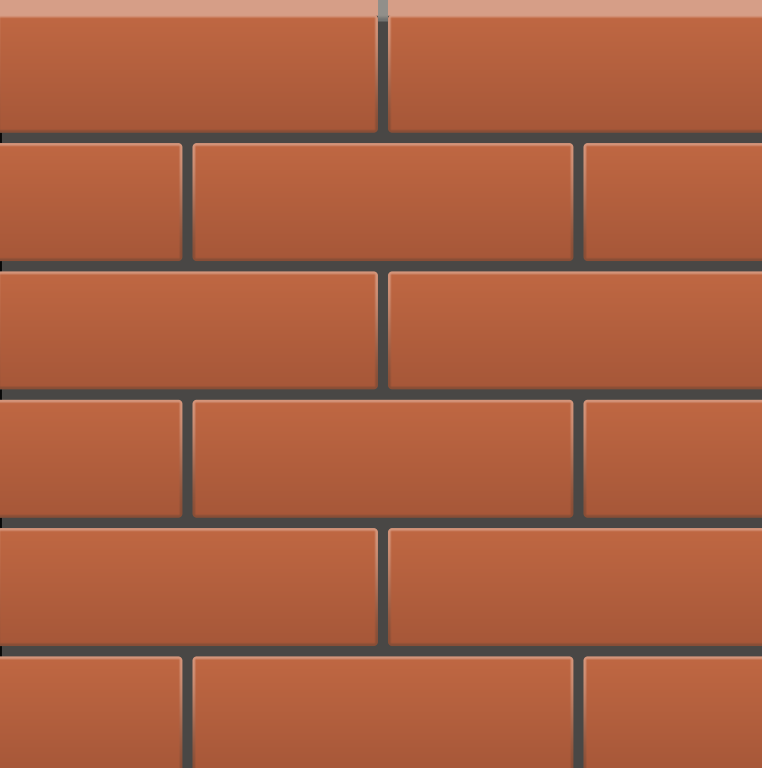
This pattern is drawn by a Shadertoy shader. Its source:

```glsl
// Signed distance to a box with rounded corners
float roundedBox(vec2 p, vec2 halfSize, float radius) {
    vec2 q = abs(p) - halfSize + radius;
    return length(max(q, 0.0)) + min(max(q.x, q.y), 0.0) - radius;
}

// Antialiased coverage of a shape from its signed distance
float coverage(float dist, float pixel) {
    return 1.0 - smoothstep(-0.6 * pixel, 0.6 * pixel, dist);
}

vec3 brickColor(vec2 local, float dist) {
    float down = clamp(0.5 - local.y / 0.1536, 0.0, 1.0);
    vec3 clay = mix(vec3(0.75, 0.405, 0.26), vec3(0.65, 0.34, 0.22), down);

    // Bevel: pale along the top, fading down the sides to a dark foot
    vec3 bevel = mix(vec3(0.84, 0.60, 0.50), vec3(0.52, 0.30, 0.21), smoothstep(0.0, 1.0, down));
    float rim = smoothstep(-0.0055, -0.0015, dist);
    return mix(clay, bevel, 0.9 * rim);
}

void mainImage(out vec4 fragColor, in vec2 fragCoord) {
    float pixel = 1.0 / iResolution.y;
    vec2 p = fragCoord * pixel;
    float depth = 1.0 - p.y;

    // Running bond: every other course shifts by half a brick
    vec2 pitch = vec2(0.5091, 0.1671);
    float course = floor((depth - 0.096) / pitch.y + 0.5);
    float shift = 0.2441 + 0.5 * pitch.x * mod(course, 2.0);
    vec2 local;
    local.x = (fract((p.x - shift) / pitch.x + 0.5) - 0.5) * pitch.x;
    local.y = 0.096 + course * pitch.y - depth;

    float brick = roundedBox(local, vec2(0.248, 0.0768), 0.0055);
    vec3 mortar = vec3(0.285, 0.28, 0.27);
    vec3 color = mix(mortar, brickColor(local, brick), coverage(brick, pixel));

    // Dark chips where the bed joints meet the left side
    float bed = abs(abs(local.y) - 0.5 * pitch.y) - 0.0065;
    float chip = max(bed, p.x - 0.0025);
    color = mix(color, vec3(0.03), coverage(chip, pixel));

    // Pale cap along the top, split by one weathered joint
    color = mix(color, vec3(0.84, 0.62, 0.53), coverage(depth - 0.0205, pixel));
    float capJoint = max(abs(p.x - 0.4987) - 0.0065, depth - 0.028);
    vec3 jointColor = mix(vec3(0.57, 0.56, 0.54), vec3(0.45, 0.45, 0.44), smoothstep(0.019, 0.026, depth));
    color = mix(color, jointColor, coverage(capJoint, pixel));

    fragColor = vec4(color, 1.0);
}
```
